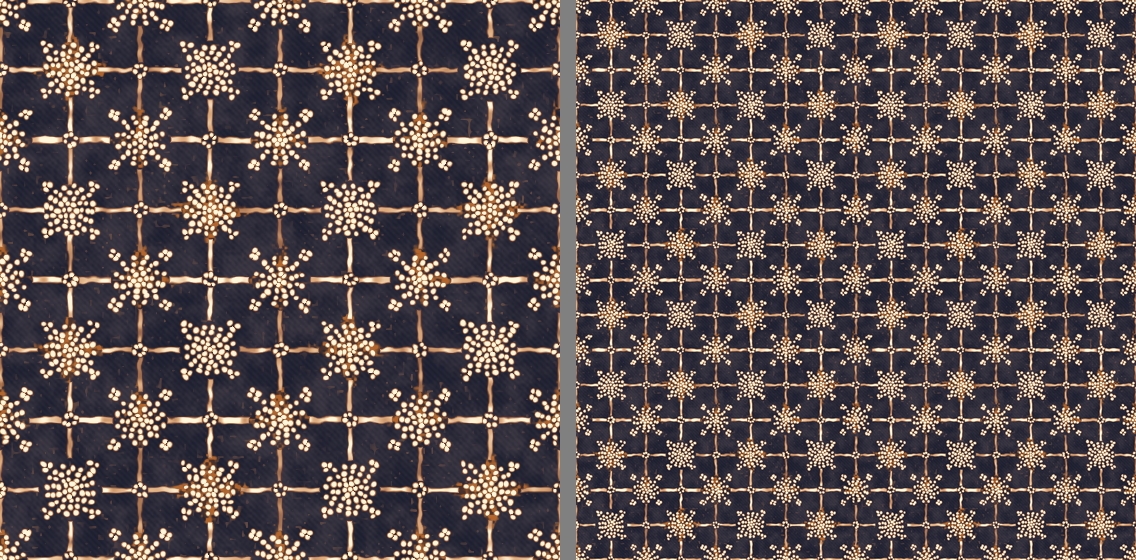
Left: one tile. Right: repeated 2 by 2.
This pattern is drawn by a Shadertoy shader. Its source:

```glsl
// Worn navy cloth with an 8 by 8 lattice of pale lines. Every other crossing
// holds a beaded starburst (rings of dots and corner clusters), the rest a small
// bead ring. Rust stains spread along the lines. All noise wraps at the canvas.

const float TAU = 6.2831853;
const float CELLS = 8.0;

const vec3 NAVY  = vec3(0.125, 0.130, 0.195);
const vec3 SLATE = vec3(0.225, 0.208, 0.255);
const vec3 UMBER = vec3(0.30, 0.20, 0.17);
const vec3 RUST  = vec3(0.76, 0.42, 0.16);
const vec3 TAN   = vec3(0.62, 0.42, 0.29);
const vec3 PEACH = vec3(0.86, 0.66, 0.48);
const vec3 CREAM = vec3(1.00, 0.97, 0.86);

float hash(vec2 p) {
    vec3 h = fract(vec3(p.xyx) * vec3(0.1031, 0.1030, 0.0973));
    h += dot(h, h.yzx + 33.33);
    return fract((h.x + h.y) * h.z);
}

// Value noise; a whole frequency per cell makes it wrap at the canvas
float noise(vec2 p, float freq) {
    vec2 x = p * freq, i = floor(x), f = fract(x);
    f = f * f * (3.0 - 2.0 * f);
    float period = CELLS * freq;
    vec2 a = mod(i, period), b = mod(i + 1.0, period);
    return mix(mix(hash(a), hash(vec2(b.x, a.y)), f.x),
               mix(hash(vec2(a.x, b.y)), hash(b), f.x), f.y);
}

// Distance to a ring of uneven beads
float beadRing(vec2 q, float radius, float count, float turn, float size, vec2 seed) {
    float arc = TAU / count;
    float k = round((atan(q.y, q.x + 1e-5) - turn) / arc);
    vec2 key = seed * 7.0 + vec2(mod(k + count, count) * 3.0, radius * 100.0);
    vec2 jitter = vec2(hash(key), hash(key + 41.0)) - 0.5;
    float a = k * arc + turn;
    vec2 center = radius * vec2(cos(a), sin(a)) + jitter * 0.028;
    return length(q - center) - size * mix(0.78, 1.15, hash(key + 83.0));
}

// Starburst: packed rings, then a cluster at each diagonal corner
float starburst(vec2 q, vec2 id, bool dense) {
    float d = length(q) - 0.03;
    for (float i = 1.0; i < 5.0; i++) {
        float count = dense ? 2.0 + 4.0 * i - step(3.5, i) * 2.0 : min(3.0 + 3.0 * i, 12.0);
        float turn = i > 3.5 ? TAU / 24.0 : i * 0.4 + hash(id);
        d = min(d, beadRing(q, 0.084 * i, count, turn, 0.031, id));
    }
    vec2 corner = sign(q) * (dense ? 0.335 : 0.36);
    float count = dense ? 3.0 : 4.0;
    return min(d, beadRing(q - corner, 0.054, count, 0.25, 0.031, id + corner * 9.0));
}

// Line along x with uneven width, open around its crossing
float threadLine(vec2 q, float width, float gap) {
    return max(abs(q.y) - width, gap - abs(q.x));
}

// Cross-shaped reach of the stains around nearby starbursts
float stainReach(vec2 p) {
    float reach = 0.0;
    vec2 base = round(p);
    for (float y = -1.0; y < 2.0; y++)
    for (float x = -1.0; x < 2.0; x++) {
        vec2 node = base + vec2(x, y), id = mod(node, CELLS);
        if (mod(id.x + id.y, 2.0) > 0.5) continue;
        vec2 o = p - node, a = abs(o);
        bool oddRow = mod(id.y, 2.0) > 0.5;
        bool strong = mod(id.x - id.y + CELLS, 4.0) > 1.0;
        vec2 amount = oddRow ? vec2(strong ? 1.0 : 0.1)
                             : vec2(0.55, o.y > 0.0 ? 0.85 : 0.5);
        amount *= mix(0.8, 1.1, hash(id + step(0.0, o) * 17.0));
        vec2 arm = smoothstep(0.78, 0.25, a) * smoothstep(0.20, 0.0, a.yx);
        reach = max(reach, max(amount.x * arm.x, amount.y * arm.y));
    }
    return reach;
}

// Tone from bare cloth through warm edges to cream
vec3 threadColor(vec3 cloth, float light) {
    vec3 c = mix(cloth, max(cloth, UMBER), smoothstep(0.0, 0.25, light));
    c = mix(c, TAN, smoothstep(0.2, 0.48, light));
    c = mix(c, PEACH, smoothstep(0.45, 0.7, light));
    return mix(c, CREAM, smoothstep(0.66, 0.95, light));
}

void mainImage(out vec4 fragColor, in vec2 fragCoord) {
    vec2 p = fragCoord / iResolution.xy * CELLS;
    float grain = noise(p, 24.0), blotch = noise(p + 3.0, 11.0);
    vec2 w = p + (vec2(noise(p, 9.0), noise(p + 5.0, 9.0)) - 0.5) * 0.03;
    vec2 node = round(w), q = w - node, id = mod(node, CELLS);
    bool flower = mod(id.x + id.y, 2.0) < 0.5;
    vec2 odd = mod(id, 2.0);
    float soft = max(0.022, CELLS / iResolution.y);

    // Cloth: mottling, twill and faint specks
    float mottle = 0.5 * noise(p, 3.0) + 0.3 * noise(p, 7.0) + 0.2 * grain;
    vec3 cloth = mix(NAVY, SLATE, smoothstep(0.2, 0.85, mottle));
    cloth += 0.010 * sin(TAU * 11.0 * (p.x + p.y));
    float specks = smoothstep(0.80, 0.96, noise(p + 2.0, 17.0)) * noise(p, 2.0);
    cloth = mix(cloth, TAN, 0.55 * specks);

    // Ragged rust
    float rough = 0.55 * blotch + 0.45 * grain;
    float stain = smoothstep(0.66, 0.98, stainReach(p) * 0.9 + rough * 0.7);
    cloth = mix(cloth, mix(UMBER, RUST, smoothstep(0.25, 0.75, grain)), stain * 0.9);

    // Beads and worn lines
    float beads = flower ? starburst(q, id, odd.y > 0.5) : beadRing(q, 0.075, 6.0, 0.3, 0.026, id);
    float gap = flower ? 0.37 + 0.1 * hash(id + 29.0) : 0.125;
    float swell = 0.55 + 0.9 * blotch;
    float across = threadLine(q, mix(0.034, 0.024, odd.y) * swell, gap);
    float down = threadLine(q.yx, 0.024 * swell, gap);
    vec3 light = smoothstep(vec3(soft * 1.4), vec3(-soft * 0.6), vec3(beads, across, down));
    light.yz *= mix(0.6, 1.1, noise(p + 6.0, 8.0)) * vec2(mix(1.0, 0.9, odd.y), mix(0.72, 0.95, odd.x));
    float tone = max(light.x, max(light.y, light.z));

    fragColor = vec4(threadColor(cloth, clamp(tone, 0.0, 1.0)), 1.0);
}
```
